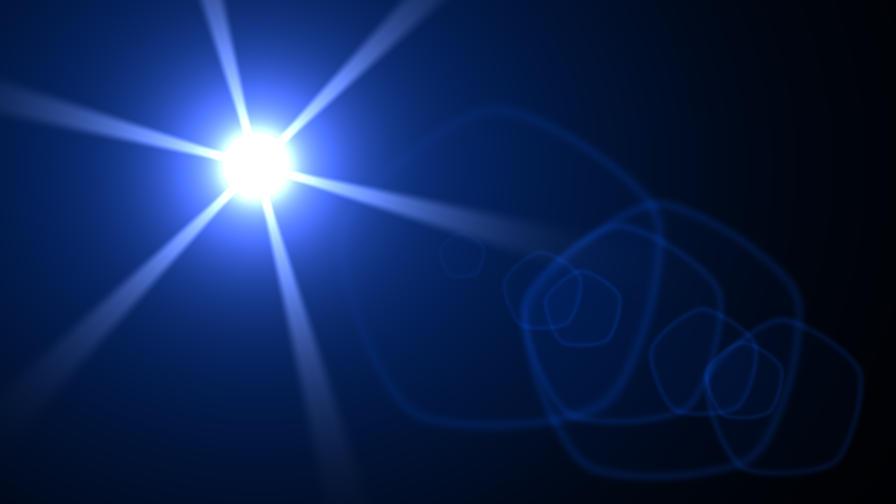
Write a WebGL 1 fragment shader that draws this background.

```glsl
precision highp float;
// A blue star with six flaring rays and a chain of faint lens ghosts.
// The glow is a sum of radial falloffs, the rays are angular wedges, and the
// ghosts are rounded pentagons spaced evenly along one axis from the star.

uniform vec2 u_resolution;

// Wraps an angle into one sector, centred on zero.
float foldAngle(float angle, float sector) {
  return mod(angle + 0.5 * sector, sector) - 0.5 * sector;
}

// Six wedges that widen and fade with distance.
float starRays(vec2 p) {
  float r = length(p);
  float angle = foldAngle(atan(p.y, p.x) - radians(45.0), radians(60.0));
  float across = abs(r * sin(angle)) / (0.005 + 0.082 * r);
  return (1.0 - smoothstep(0.25, 1.0, across)) * exp(-r * r / 0.14);
}

// Distance to a pentagon with bulging sides and soft corners, negative inside.
float pentagon(vec2 p, float radius) {
  float r = length(p);
  float side = foldAngle(atan(p.y, p.x) - radians(57.0), radians(72.0));
  float toCorner = radians(36.0) - abs(side);
  float softSide = radians(36.0) - sqrt(toCorner * toCorner + 0.02);
  float flatR = r * cos(softSide) / 0.884;
  return mix(flatR, r, 0.35) - radius;
}

// One ghost: a faint fill and a rim just inside its edge, dimmer near the star.
vec3 lensGhost(vec2 p, float along, float radius) {
  vec2 center = along * vec2(1.0, -0.446) + vec2(0.008, 0.0);
  float d = pentagon(p - center, 1.05 * radius);
  float rimWidth = 0.002 + 0.032 * radius;
  float inside = 1.0 - smoothstep(-rimWidth, rimWidth, d);
  float rim = exp(-pow((d + rimWidth) / rimWidth, 2.0));
  float strength = mix(0.2, 1.0, smoothstep(0.25, 0.85, length(p)));
  return strength * (inside * vec3(0.0, 0.011, 0.034)
                   + rim * vec3(0.006, 0.038, 0.1));
}

void main() {
  vec2 p = gl_FragCoord.xy / u_resolution.y - vec2(0.509, 0.671);
  float r = length(p);

  // Wide blue haze, bright halo and white core.
  vec2 hazeP = p * vec2(0.97, 1.12);
  vec3 color = vec3(0.004, 0.155, 0.44) * exp(-dot(hazeP, hazeP) / 0.58);
  color += vec3(1.4, 1.5, 2.9) * exp(-r / 0.095);
  color += exp(-r * r / 0.0032);

  color += vec3(0.42, 0.43, 0.56) * starRays(p);

  // Three groups of three ghosts, each slot with its own size progression.
  for (int i = 0; i < 3; i++) {
    float k = float(i);
    float along = 0.4 + 0.24 * k;
    color += lensGhost(p, along, 0.046 + 0.031 * k);
    color += lensGhost(p, along + 0.08, 0.322 - 0.122 * k);
    color += lensGhost(p, along + 0.16, 0.079 + (0.359 - 0.16 * k) * k);
  }

  gl_FragColor = vec4(clamp(color, 0.0, 1.0), 1.0);
}
```
